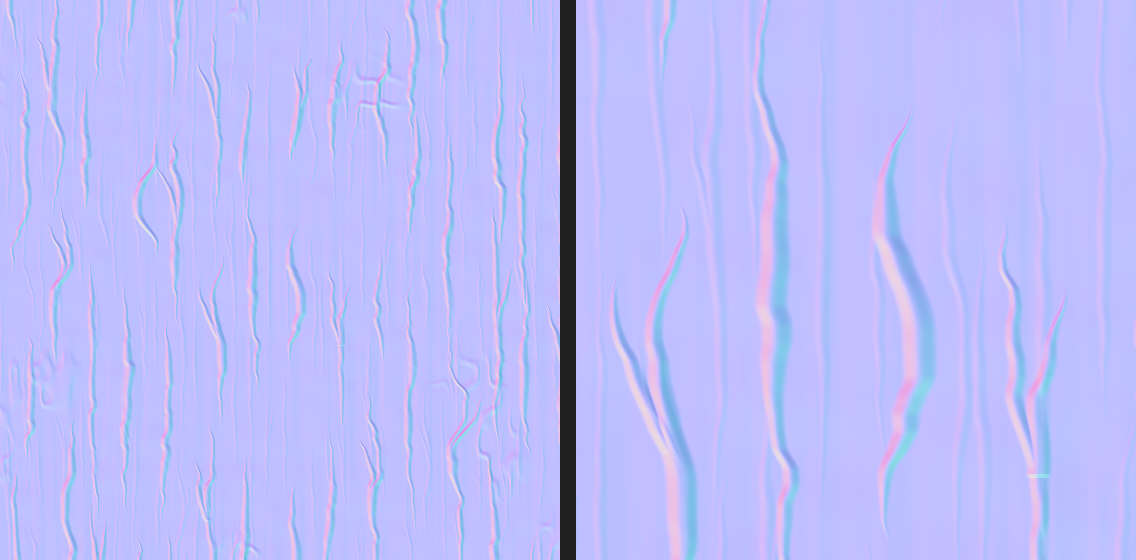
Left: the whole. Right: its middle third, enlarged.
Write a three.js fragment shader that draws this texture map.

```glsl
#define CRACK_CELL vec2(0.071, 0.38)
#define CRACK_WIDTH 0.0092
#define CRACK_STEEP 0.62
#define HAIR_CELL vec2(0.034, 0.30)
#define HAIR_WIDTH 0.0052
#define HAIR_STEEP 0.20
#define GRAIN_HEIGHT 0.0013
#define CHIP_DEPTH 0.0020
#define FORK_SHARE 0.35
#define SAMPLE_STEP 0.0011
#define GAMMA 2.4

varying vec2 vUv;

float hash(vec2 p) {
  vec3 q = fract(vec3(p.xyx) * 0.1031);
  q += dot(q, q.yzx + 33.33);
  return fract((q.x + q.y) * q.z);
}

float noise(vec2 p) {
  vec2 i = floor(p);
  vec2 f = fract(p);
  f = f * f * (3.0 - 2.0 * f);
  float low = mix(hash(i), hash(i + vec2(1.0, 0.0)), f.x);
  float high = mix(hash(i + vec2(0.0, 1.0)), hash(i + vec2(1.0, 1.0)), f.x);
  return mix(low, high, f.y);
}

// Straight runs joined by short slanted steps, -1 to 1
float kinks(float y, float key) {
  float i = floor(y);
  float f = smoothstep(0.15, 0.85, fract(y));
  return 2.0 * mix(hash(vec2(i, key)), hash(vec2(i + 1.0, key)), f) - 1.0;
}

// Groove cross-section: steep left wall, softer right wall
float groove(float d, float width) {
  float side = d > 0.0 ? 1.25 : 1.0;
  return width * (1.0 - smoothstep(0.0, side, abs(d) / max(width, 0.0001)));
}

// Tapered upright cracks, one per jittered cell, some of them forked
float cracks(vec2 p, vec2 cell, float width, float seed) {
  float depth = 0.0;
  for (int i = -1; i <= 1; i++) {
    float column = floor(p.x / cell.x) + float(i);
    float shift = hash(vec2(column + 7.0, seed));
    float row = floor(p.y / cell.y + shift);
    for (int j = -1; j <= 1; j++) {
      vec2 id = vec2(column, row + float(j));
      vec2 key = id + seed;
      float place = hash(key + 11.3);
      float size = hash(key + 23.7);
      float bend = hash(key + 37.1);
      float fork = hash(key + 51.9);
      float middle = (id.y + 0.35 + 0.3 * place - shift) * cell.y;
      float halfLength = cell.y * mix(0.25, 0.65, size);
      float t = (p.y - middle) / halfLength;
      if (abs(t) >= 1.0) continue;

      float keyNumber = floor(place * 900.0);
      float path = 0.6 * (bend - 0.5);
      path += mix(0.06, 0.35, bend * bend) * kinks(p.y * 11.0, keyNumber);
      path += 0.04 * kinks(p.y * 47.0, keyNumber + 5.0);
      float d = p.x - (column + 0.5 + path) * cell.x;
      float swell = mix(0.55, 1.1, noise(vec2(p.y * 17.0, keyNumber)));
      depth = max(depth, groove(d, width * (1.0 - t * t) * swell));

      // Side branch leaning away from the main crack
      float u = (p.y - middle) / (0.3 * cell.y);
      if (fork < FORK_SHARE && u > 0.0 && u < 1.0) {
        float lean = fork < 0.5 * FORK_SHARE ? 0.45 : -0.45;
        depth = max(depth, groove(d - lean * u * cell.x, 0.75 * width * (1.0 - u * u)));
      }
    }
  }
  return depth;
}

float barkHeight(vec2 p) {
  p.x += 0.012 * noise(p * vec2(4.0, 3.0));

  // Long fibres, stronger in some patches
  float patches = mix(0.35, 1.2, noise(p * vec2(7.0, 4.0) + 3.0));
  float grain = noise(p * vec2(70.0, 3.5)) + 0.35 * noise(p * vec2(150.0, 6.0) + 40.0);
  float h = GRAIN_HEIGHT * patches * grain;
  h += 0.0011 * noise(p * vec2(22.0, 28.0) + 60.0);

  // Ragged chips in sparse spots
  float spots = smoothstep(0.74, 0.88, noise(p * vec2(9.0, 6.0) + 17.0));
  float ridge = abs(2.0 * noise(p * vec2(55.0, 24.0) + 80.0) - 1.0);
  h -= CHIP_DEPTH * spots * (1.0 - smoothstep(0.0, 0.4, ridge));

  h -= HAIR_STEEP * cracks(p, HAIR_CELL, HAIR_WIDTH, 131.0);
  h -= CRACK_STEEP * cracks(p, CRACK_CELL, CRACK_WIDTH, 19.0);
  return h;
}

void main() {
  // Slope by central differences
  vec2 e = vec2(SAMPLE_STEP, 0.0);
  vec2 slope = vec2(barkHeight(vUv + e.xy) - barkHeight(vUv - e.xy),
                    barkHeight(vUv + e.yx) - barkHeight(vUv - e.yx)) / (2.0 * SAMPLE_STEP);
  vec3 normal = normalize(vec3(-slope, 1.0));

  // Darken blue on steep walls, then encode
  normal.z *= normal.z;
  gl_FragColor = vec4(pow(0.5 + 0.5 * normal, vec3(1.0 / GAMMA)), 1.0);
}
```
